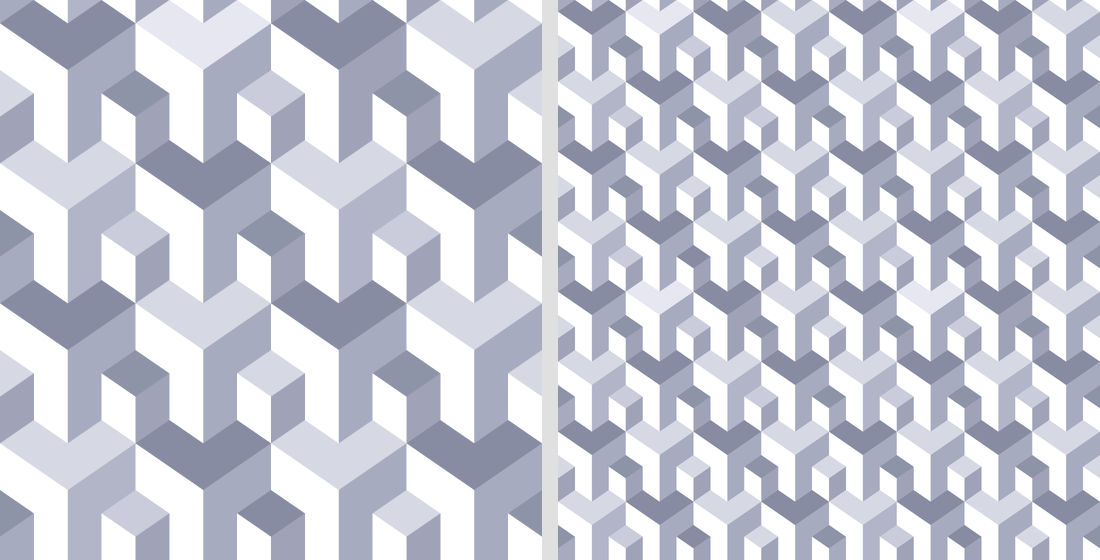
Left, the tile; right, the same tile 2 across and 2 down.
A Shadertoy shader for this pattern:

```glsl
// Isometric lattice of chevron-topped blocks with small cubes nested between them
#define COLS 4.0
#define ROWS 4.0
#define SAMPLES 4
#define WHITE vec3(1.0)
#define PALE vec3(0.906, 0.906, 0.945)
#define LIGHT vec3(0.839, 0.847, 0.894)
#define LILAC vec3(0.792, 0.796, 0.859)
#define DARK vec3(0.529, 0.549, 0.639)
#define SLATE vec3(0.557, 0.580, 0.659)
#define GREY vec3(0.655, 0.671, 0.749)
#define GREY_LIGHT vec3(0.698, 0.710, 0.784)
#define GREY_DEEP vec3(0.627, 0.639, 0.722)

bool isCell(vec2 cell, float col, float row) {
    return cell == vec2(col, row);
}

// Odd rows hold softer blocks in their even columns, save for one
bool isSoft(vec2 cell) {
    return mod(cell.x, 2.0) < 0.5 && mod(cell.y, 2.0) > 0.5 && !isCell(cell, 2.0, 3.0);
}

bool isDark(vec2 cell) {
    return mod(cell.x + cell.y, 2.0) < 0.5;
}

vec3 chevronColor(vec2 cell) {
    if (isDark(cell)) return DARK;
    return isCell(cell, 1.0, 0.0) ? PALE : LIGHT;
}

vec3 blockShade(vec2 cell) {
    if (isCell(cell, 2.0, 0.0)) return GREY_DEEP;
    return isSoft(cell) ? GREY_LIGHT : GREY;
}

vec3 cubeTopColor(vec2 cell) {
    if (isDark(cell)) return isCell(cell, 1.0, 3.0) ? DARK : SLATE;
    return isSoft(cell) || isCell(cell, 1.0, 0.0) ? LILAC : LIGHT;
}

vec3 cubeShade(vec2 cell) {
    return cell.x > 2.5 && mod(cell.y, 2.0) > 0.5 ? GREY : GREY_DEEP;
}

// Each cell is 4 units wide and 6 tall, with y running downwards
vec3 latticeColor(vec2 uv) {
    vec2 p = vec2(uv.x * COLS * 4.0, (1.0 - uv.y) * ROWS * 6.0 - 1.0);
    float col = floor(p.x / 4.0);
    float x = p.x - 4.0 * col - 2.0;
    float side = abs(x);

    // The zigzag upper rim of the chevrons separates the rows
    float rim = min(side, 2.0 - side);
    float row = floor((p.y + rim) / 6.0);
    float y = p.y - 6.0 * row;
    vec2 cell = mod(vec2(col, row), vec2(COLS, ROWS));

    // Large block: chevron top, then its left and right faces
    if (y < 2.0 - side) return chevronColor(cell);
    if (side < 1.0 || y < 4.0 - side) return x < 0.0 ? WHITE : blockShade(cell);

    // Small cube: straddles the boundary with the next column
    vec2 cubeCell = vec2(mod(col - (x < 0.0 ? 1.0 : 0.0), COLS), cell.y);
    if (y < 2.0 + side) return cubeTopColor(cubeCell);
    return x > 0.0 ? WHITE : cubeShade(cubeCell);
}

void mainImage(out vec4 fragColor, in vec2 fragCoord) {
    // Average a grid of samples inside the pixel for smooth edges
    vec3 sum = vec3(0.0);
    for (int j = 0; j < SAMPLES; j++) {
        for (int i = 0; i < SAMPLES; i++) {
            vec2 offset = (vec2(i, j) + 0.5) / float(SAMPLES) - 0.5;
            sum += latticeColor((fragCoord + offset) / iResolution.xy);
        }
    }
    fragColor = vec4(sum / float(SAMPLES * SAMPLES), 1.0);
}
```
